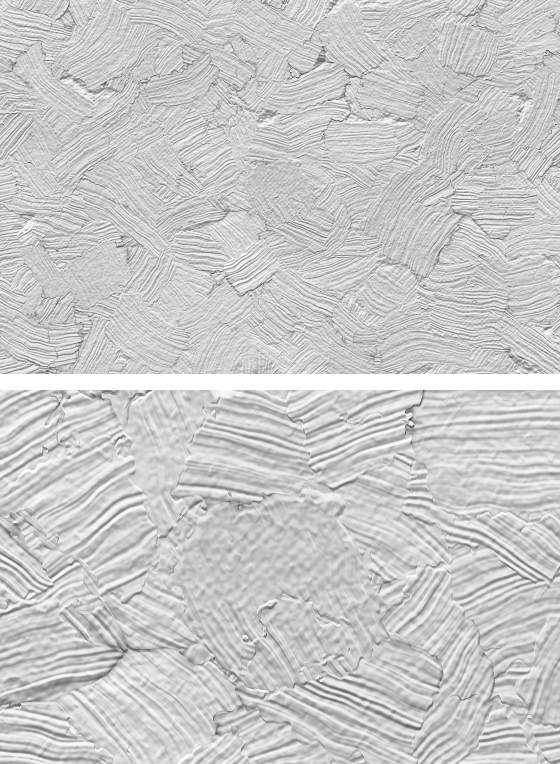
Top: the whole. Bottom: its middle third, enlarged.
Give the GLSL for this texture, as a Shadertoy shader.

```glsl
#define CELL 0.1           // spacing of the brush dabs
#define BRISTLES 290.0     // ridges per canvas height
#define RIDGE 0.38         // height of the bristle ridges
#define EDGE_SLOPE 95.0    // steepness of the dab borders
#define RELIEF 0.8         // thickness of the overlapping dabs
#define BEND 2.4           // curvature of the strokes
#define TILT 1.2           // largest stroke angle
#define LIGHT vec2(-0.2, 0.98)
#define LIGHT_STEP 0.0024
#define GAIN 1.06          // contrast of the relief
#define TONE_SPREAD 0.04   // difference in grey between dabs
#define BASE_TONE 0.805

float hash(vec2 p) {
    vec3 q = fract(p.xyx * 0.1031);
    q += dot(q, q.yzx + 33.33);
    return fract((q.x + q.y) * q.z);
}

vec4 hash4(vec2 p) {
    return vec4(hash(p), hash(p + 71.3), hash(p + 139.7), hash(p + 211.1));
}

float noise(vec2 p) {
    vec2 i = floor(p), f = fract(p);
    f = f * f * (3.0 - 2.0 * f);
    return mix(mix(hash(i), hash(i + vec2(1, 0)), f.x),
               mix(hash(i + vec2(0, 1)), hash(i + vec2(1, 1)), f.x), f.y);
}

vec2 warp(vec2 p) {
    return vec2(noise(p), noise(p + 37.4)) - 0.5;
}

float boxDistance(vec2 p, vec2 halfSize, float radius) {
    vec2 d = abs(p) - halfSize + radius;
    return length(max(d, 0.0)) + min(max(d.x, d.y), 0.0) - radius;
}

// Height and grey shift of the paint: the highest dab leaves its bristle marks
vec2 paint(vec2 p) {
    vec2 turned = mat2(0.8, 0.6, -0.6, 0.8) * p;
    vec2 w = p + 0.026 * warp(turned * 9.0) + 0.005 * warp(turned * 38.0);
    float ragged = 0.018 * (noise(turned * 60.0) - 0.5)
                 + 0.009 * (noise(turned * 170.0) - 0.5);
    float lipHeight = 0.4 * noise(turned * 45.0 + 5.0);
    vec2 home = floor(w / CELL);
    float top = -1e3, second = -1e3, edge = 0.0;
    vec2 stroke = vec2(0), seed = vec2(0);

    for (int y = -2; y <= 2; y++)
    for (int x = -2; x <= 2; x++) {
        vec2 id = home + vec2(x, y);
        vec4 shape = hash4(id);
        vec4 style = hash4(id + 317.9);
        vec2 q = w - (id + shape.xy) * CELL;
        float angle = TILT * (2.0 * shape.z - 1.0);
        float c = cos(angle), s = sin(angle);
        q = vec2(c * q.x + s * q.y, c * q.y - s * q.x);
        q.y += BEND * (2.0 * shape.w - 1.0) * q.x * q.x;
        vec2 halfSize = vec2(mix(0.045, 0.125, style.x), mix(0.03, 0.075, style.y));
        float d = boxDistance(q, halfSize, 0.025) + ragged;
        float lip = lipHeight * style.w * exp(-d * d / 0.00003);
        float level = style.z + lip - EDGE_SLOPE * max(d, 0.0);
        if (level > top) {
            second = top;
            top = level;
            edge = d;
            stroke = q;
            seed = id;
        } else second = max(second, level);
    }

    // Bristle ridges: broad swells, flat ridges with narrow grooves, fine hairs
    vec2 offset = seed * 17.0;
    stroke.y += 0.004 * (noise(stroke * 45.0 + offset) - 0.5);
    float pressure = mix(0.5, 1.25, hash(seed + 53.0))
                   * mix(0.6, 1.3, noise(turned * 16.0 + 71.0));
    float swell = noise(stroke * vec2(8.0, 0.35 * BRISTLES) + offset);
    float ridge = noise(stroke * vec2(11.0, BRISTLES) + offset + 9.0);
    float hair = noise(stroke * vec2(26.0, 1.8 * BRISTLES) + offset);
    float height = RIDGE * pressure
                 * (0.75 * swell + smoothstep(0.1, 0.8, ridge) + 0.4 * hair);

    // Thick paint piles up only in places
    float pile = noise(turned * 7.0 + 11.0);
    height += RELIEF * mix(0.25, 1.3, pile * pile) * max(top, -1.5);

    // Crumbs, grain and canvas weave under thin dabs
    height += 0.12 * smoothstep(0.72, 0.95, noise(turned * 140.0));
    height += 0.16 * noise(turned * 240.0) + 0.2 * noise(turned * 80.0);
    float thin = step(0.75, hash(seed + 91.0)) * smoothstep(0.0, -0.02, edge);
    height += 0.05 * thin * sin(p.x * 500.0) * sin(p.y * 500.0);

    // Sparse thin cracks along dab borders, slight grey shifts over whole dabs
    float crack = smoothstep(0.5, 0.8, noise(turned * 12.0 + 29.0))
                * smoothstep(-0.004, 0.001, edge) * exp(-3.0 * (top - second));
    float grey = TONE_SPREAD * (hash(seed + 23.0) - 0.5)
               + TONE_SPREAD * (noise(turned * 6.0 + 3.0) - 0.5) - 0.3 * crack;
    return vec2(height, grey);
}

// Slope towards the light, with soft highlights and deep crevices
float shade(vec2 p) {
    vec2 here = paint(p);
    float slope = GAIN * (here.x - paint(p + LIGHT * LIGHT_STEP).x);
    float lit = 0.18 * (1.0 - exp(-max(slope, 0.0) / 0.18));
    float dark = 0.55 * (1.0 - exp(min(slope, 0.0) / 0.55));
    return BASE_TONE + lit - dark + here.y;
}

void mainImage(out vec4 fragColor, in vec2 fragCoord) {
    float tone = 0.0;
    for (int i = 0; i < 4; i++) {
        vec2 subPixel = (vec2(i & 1, i >> 1) - 0.5) * 0.5;
        tone += 0.25 * shade((fragCoord + subPixel) / iResolution.y + 3.0);
    }
    fragColor = vec4(vec3(clamp(tone, 0.0, 1.0)), 1.0);
}
```
